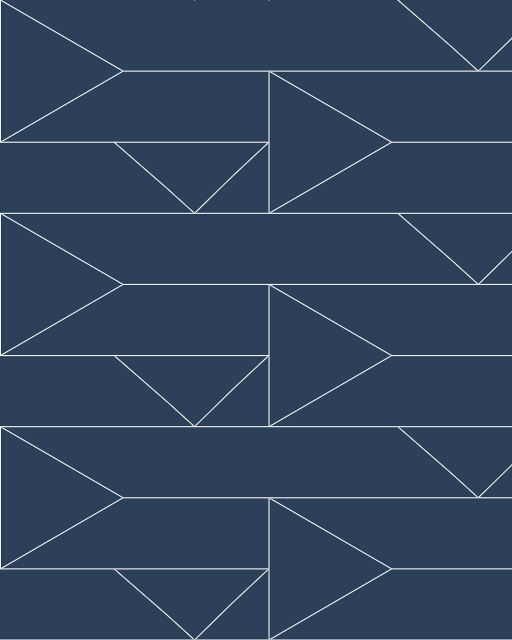
Give the GLSL for this pattern, as a Shadertoy shader.

```glsl
// Thin pale line art on navy: sideways triangles, long rails and hanging chevrons.
#define ROWS 3.0
#define LINE_WIDTH 0.0054
#define SHADE_WIDTH 0.0115
#define TRI_LENGTH 0.575
#define TRI_STEP vec2(1.259, 1.0 / 3.0)
#define CHEVRON_START vec2(0.535, 2.0 / 3.0)
#define CHEVRON_STEP vec2(1.330, 1.0 / 3.0)
#define GROUND vec3(0.172, 0.250, 0.350)
#define SHADE vec3(0.140, 0.210, 0.292)
#define INK vec3(0.93, 0.96, 0.98)

const float BAND = 1.0 / 3.0;
const float LEFT_EDGE = 0.002;
const float FAR = 100.0;

float segment(vec2 p, vec2 a, vec2 b) {
    vec2 ab = b - a;
    return length(p - a - ab * clamp(dot(p - a, ab) / dot(ab, ab), 0.0, 1.0));
}

// Repeat vertically, keeping the seam clear of shapes two bands tall.
vec2 wrapRow(vec2 p) {
    return vec2(p.x, mod(p.y + 0.5 * BAND, 1.0) - 0.5 * BAND);
}

// Outline of a triangle pointing right, folded about its axis.
float triangle(vec2 p) {
    p.y = BAND - abs(p.y - BAND);
    return min(segment(p, vec2(0.0), vec2(0.0, BAND)),
               segment(p, vec2(0.0), vec2(TRI_LENGTH, BAND)));
}

// Open V with a slight bend in each arm.
float chevron(vec2 p) {
    vec2 tip = vec2(0.377, BAND);
    vec2 leftBend = vec2(0.250, 0.218);
    vec2 rightBend = vec2(0.555, 0.159);
    float left = min(segment(p, vec2(0.0), leftBend), segment(p, leftBend, tip));
    float right = min(segment(p, tip, rightBend), segment(p, rightBend, vec2(0.725, 0.0)));
    return min(left, right);
}

// Horizontal lines that join the triangles.
float rails(vec2 p) {
    float secondBase = LEFT_EDGE + TRI_STEP.x;
    float d = abs(p.y - max(round(p.y), 1.0));
    p.y = fract(p.y);
    d = min(d, segment(p, vec2(LEFT_EDGE + TRI_LENGTH, BAND), vec2(FAR, BAND)));
    d = min(d, segment(p, vec2(0.0, 2.0 * BAND), vec2(secondBase, 2.0 * BAND)));
    return min(d, segment(p, vec2(secondBase + TRI_LENGTH, 2.0 * BAND), vec2(FAR, 2.0 * BAND)));
}

// Box-filtered coverage of a stroke, stable below one pixel.
float stroke(float d, float width, float pixel) {
    vec2 edges = clamp((vec2(0.5, -0.5) * width - d) / pixel + 0.5, 0.0, 1.0);
    return edges.x - edges.y;
}

void mainImage(out vec4 fragColor, in vec2 fragCoord) {
    // One unit is one row; y runs downward.
    float pixel = ROWS / iResolution.y;
    vec2 p = vec2(fragCoord.x, iResolution.y - fragCoord.y) * pixel;

    // Each row holds two staggered triangles and two staggered chevrons.
    float d = rails(p);
    for (int i = 0; i < 2; i++) {
        float n = float(i);
        d = min(d, triangle(wrapRow(p - vec2(LEFT_EDGE, 0.0) - n * TRI_STEP)));
        d = min(d, chevron(wrapRow(p - CHEVRON_START - n * CHEVRON_STEP)));
    }

    // A faint dark rim sets the pale line off the ground.
    vec3 color = mix(GROUND, SHADE, stroke(d, SHADE_WIDTH, pixel));
    color = mix(color, INK, stroke(d, LINE_WIDTH, pixel));
    fragColor = vec4(color, 1.0);
}
```
